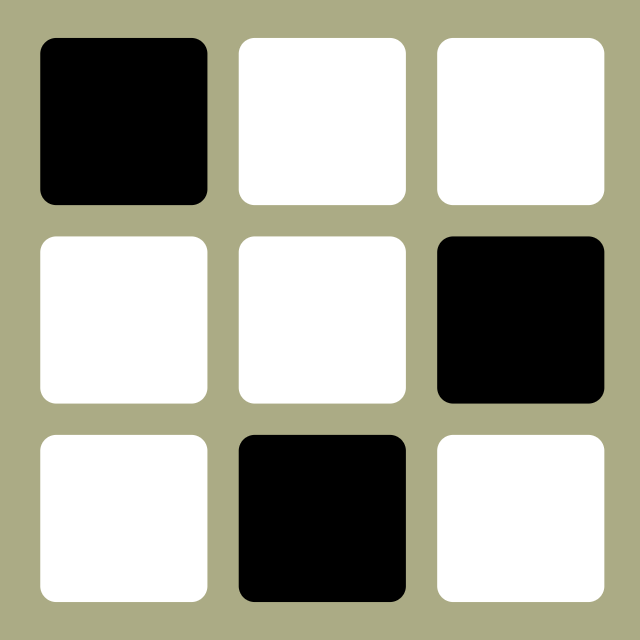
This pattern is drawn by a WebGL 1 fragment shader. Its source:

```glsl
precision highp float;

uniform vec2 u_resolution;

const vec3 BOARD_COLOR = vec3(0.67, 0.67, 0.52);
const vec3 LIGHT_TILE = vec3(1.0);
const vec3 DARK_TILE = vec3(0.0);

const vec2 GRID_CENTER = vec2(0.5036, 0.5);
const float GRID_COUNT = 3.0;
const float TILE_PITCH = 0.3101;
const float TILE_HALF_SIZE = 0.1306;
const float CORNER_RADIUS = 0.025;

float roundedBox(vec2 p, float halfSize, float radius) {
  vec2 q = abs(p) - halfSize + radius;
  return length(max(q, 0.0)) + min(max(q.x, q.y), 0.0) - radius;
}

void main() {
  vec2 uv = gl_FragCoord.xy / u_resolution;
  float pixel = 1.0 / min(u_resolution.x, u_resolution.y);

  // Nearest tile, counted from the lower left
  vec2 gridPos = (uv - GRID_CENTER) / TILE_PITCH + 0.5 * GRID_COUNT;
  vec2 cell = clamp(floor(gridPos), 0.0, GRID_COUNT - 1.0);
  vec2 local = (gridPos - cell - 0.5) * TILE_PITCH;

  // One dark tile per row, one column further right each row, wrapping
  float darkColumn = mod(cell.y + 1.0, GRID_COUNT);
  float isDark = 1.0 - step(0.5, abs(cell.x - darkColumn));
  vec3 tileColor = mix(LIGHT_TILE, DARK_TILE, isDark);

  // Smooth tile edge
  float dist = roundedBox(local, TILE_HALF_SIZE, CORNER_RADIUS);
  float coverage = clamp(0.5 - dist / pixel, 0.0, 1.0);

  gl_FragColor = vec4(mix(BOARD_COLOR, tileColor, coverage), 1.0);
}
```
